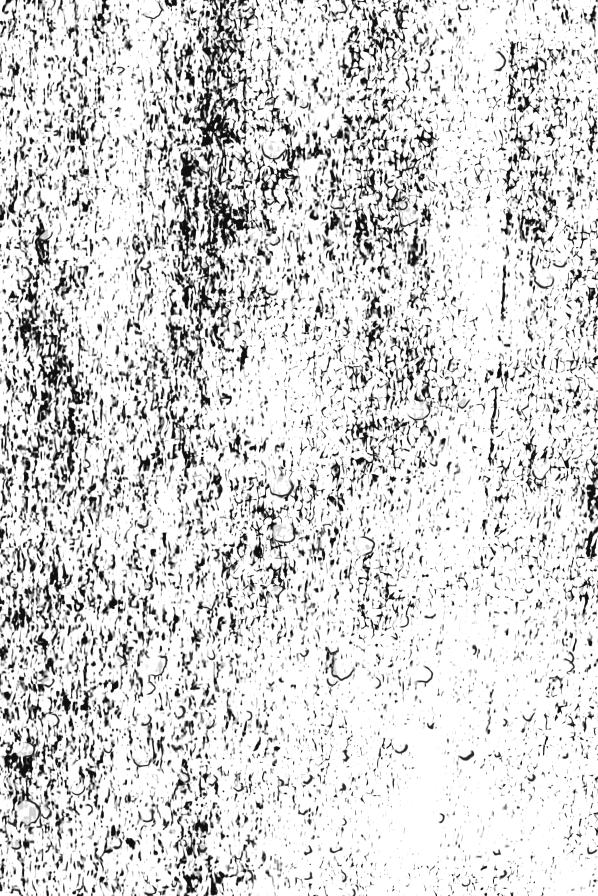
Give the GLSL for this texture, as a Shadertoy shader.

```glsl
float hash(vec2 p) {
    vec3 q = fract(p.xyx * vec3(0.1031, 0.1030, 0.0973));
    q += dot(q, q.yzx + 33.33);
    return fract((q.x + q.y) * q.z);
}

vec2 hash2(vec2 p) {
    return vec2(hash(p), hash(p + 57.3));
}

float noise(vec2 p) {
    vec2 i = floor(p), f = fract(p);
    f = f * f * (3.0 - 2.0 * f);
    return mix(mix(hash(i), hash(i + vec2(1, 0)), f.x),
               mix(hash(i + vec2(0, 1)), hash(i + vec2(1, 1)), f.x), f.y);
}

float blob(vec2 p, vec2 center, vec2 size) {
    vec2 q = (p - center) / size;
    return exp(-dot(q, q));
}

// Gap between the two nearest cell centers: zero along a crack
float crackGap(vec2 p) {
    vec2 cell = floor(p);
    float nearest = 9.0, second = 9.0;
    for (int y = -1; y <= 1; y++)
    for (int x = -1; x <= 1; x++) {
        vec2 c = cell + vec2(x, y);
        float d = length(c + 0.1 + 0.8 * hash2(c) - p);
        second = min(second, max(nearest, d));
        nearest = min(nearest, d);
    }
    return second - nearest;
}

// Long seam that leans left toward the bottom
float seamX(float y) {
    return 0.571 - 0.09 * (1.0 - y) * (1.0 - y);
}

// Broad distribution of worn and dirty areas
float wear(vec2 p) {
    float side = p.x - seamX(p.y);
    float tone = 0.56;
    tone += 0.40 * blob(p, vec2(0.24, 0.96), vec2(0.035, 0.22));
    tone += 0.32 * blob(p, vec2(0.05, 0.57), vec2(0.035, 0.13));
    tone += 0.20 * blob(p, vec2(0.03, 0.25), vec2(0.04, 0.25));
    tone += 0.28 * blob(p, vec2(0.21, 0.03), vec2(0.025, 0.20));
    tone += 0.22 * blob(p, vec2(0.23, 0.67), vec2(0.05, 0.12));
    tone += 0.14 * blob(p, vec2(0.42, 0.76), vec2(0.10, 0.13));
    tone += 0.16 * blob(p, vec2(0.38, 0.43), vec2(0.05, 0.10));
    tone -= 0.48 * blob(p, vec2(0.32, 0.58), vec2(0.06, 0.09));
    tone -= 0.46 * blob(p, vec2(0.40, 0.10), vec2(0.17, 0.24));
    tone -= 0.30 * blob(p, vec2(0.62, 0.08), vec2(0.12, 0.25));
    float pale = (p.x - 0.16 + 0.11 * (1.0 - p.y)) / 0.017;
    tone -= 0.45 * exp(-pale * pale) * smoothstep(0.5, 0.68, p.y);
    tone -= 0.45 * smoothstep(-0.09, -0.03, side) * smoothstep(0.005, -0.005, side);
    tone -= 0.15 * smoothstep(0.0, 0.01, side);
    tone += 0.26 * (noise(p * vec2(24, 9)) - 0.5);
    tone += 0.28 * (noise(p * 55.0) - 0.5);
    float along = p.x - 0.7 * seamX(p.y);
    tone += 0.30 * (noise(vec2(along * 95.0, p.y * 5.0)) - 0.5);
    return tone + 0.30 * (noise(vec2(along * 210.0, p.y * 9.0)) - 0.5);
}

// Scattered blisters: x is the shadowed rim, y the clean inside
vec2 blisters(vec2 p, float size, float share) {
    vec2 cell = floor(p / size), result = vec2(0);
    vec2 rnd = hash2(cell + size * 900.0);
    vec2 q = (p / size - cell - 0.3 - 0.4 * rnd) * size;
    float radius = size * (0.08 + 0.09 * hash(cell + 13.7));
    float r = length(q) + 0.003 * (noise(p * 220.0) - 0.5);
    float turn = 2.2 * rnd.x - 1.9;
    float lit = dot(normalize(q + 1e-5), vec2(cos(turn), sin(turn)));
    result.x = smoothstep(0.0017, 0.0004, abs(r - radius)) * smoothstep(-0.35, 0.25, lit);
    result.y = smoothstep(radius + 0.001, radius - 0.001, r);
    return result * step(hash(cell + 71.1), share);
}

float ink(vec2 p, float tone) {
    vec2 w = p + 0.005 * (vec2(noise(p * 70.0), noise(p * 70.0 + 31.0)) - 0.5);
    float side = w.x - seamX(p.y);
    float bend = (seamX(p.y) - 0.55) * smoothstep(0.3, 0.56, p.x);

    // Fine vertical grain
    float v = 0.54 * noise(vec2(w.x - bend, w.y) * vec2(470, 120));
    v += 0.46 * noise(w * vec2(430, 330) + 9.0);

    // Crackle, strongest in the middle and beyond the seam
    float crackle = smoothstep(0.3, 0.65, noise(p * 14.0 + 5.0));
    crackle *= 0.35 + 0.65 * smoothstep(0.18, 0.30, p.x);
    v += crackle * (0.24 * smoothstep(0.24, 0.02, crackGap(w * vec2(125, 90))) - 0.06);

    // Dark flakes
    float flake = smoothstep(0.68, 0.90, noise(w * vec2(62, 52) + 17.0));
    v += 0.26 * flake * smoothstep(0.25, 0.65, noise(w * 210.0)) * smoothstep(0.1, 0.5, tone);

    // Broken seam lines
    float broken = smoothstep(0.25, 0.6, noise(p * vec2(30, 75)));
    v += 0.35 * broken * smoothstep(0.003, 0.0006, abs(side)) * smoothstep(0.25, 0.5, p.y);
    float lower = w.x - 0.66 + 0.75 * (0.43 - p.y) * (0.43 - p.y);
    v += 0.45 * broken * smoothstep(0.0025, 0.0006, abs(lower))
       * smoothstep(0.15, 0.18, p.y) * smoothstep(0.44, 0.41, p.y);

    float limit = 0.83 - 0.31 * tone;
    float dark = smoothstep(limit - 0.13, limit + 0.15, v);

    // Blisters gather toward the bottom
    vec2 small = blisters(w, 0.036, mix(0.42, 0.12, smoothstep(0.1, 0.5, p.y)));
    vec2 large = blisters(w + 0.02, 0.075, 0.2);
    dark *= 1.0 - 0.8 * max(small.y, large.y);
    return max(dark, 0.9 * max(small.x, large.x));
}

void mainImage(out vec4 fragColor, in vec2 fragCoord) {
    // Nine samples per pixel smooth the edges
    float tone = wear(fragCoord / iResolution.y), dark = 0.0;
    for (int i = 0; i < 9; i++) {
        vec2 offset = (vec2(i % 3, i / 3) - 1.0) / 3.0;
        dark += ink((fragCoord + offset) / iResolution.y, tone) / 9.0;
    }
    fragColor = vec4(vec3(mix(1.0, 0.06, dark)), 1.0);
}
```
